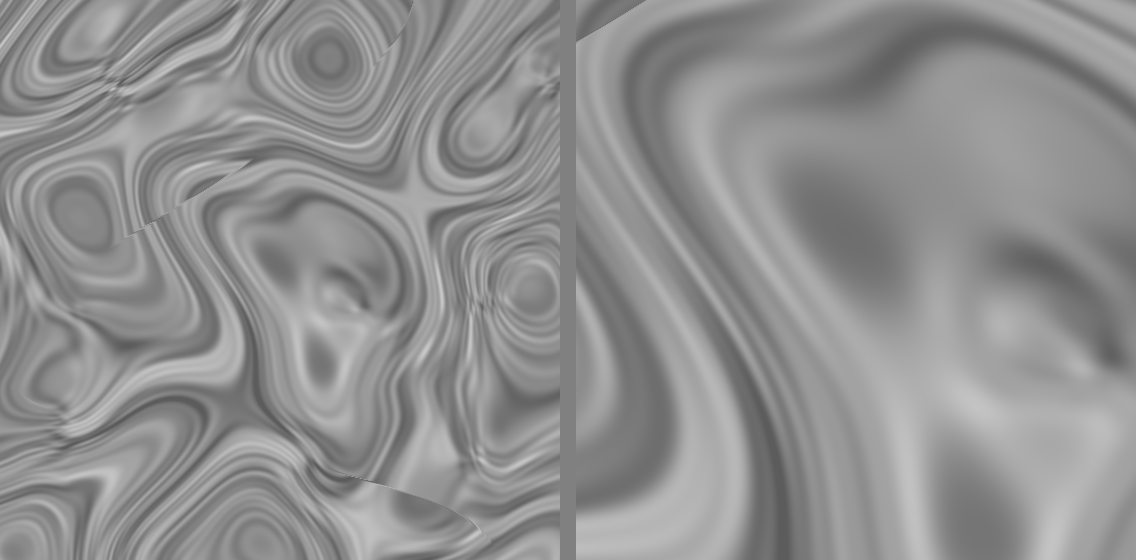
Left, the full canvas; right, a detail of the centre.
A WebGL 2 fragment shader for this texture:

```glsl
#version 300 es
precision highp float;
// Grey marbled streaks that flow round eyes and saddles and break into grain.
// Two smooth fields, one across and one along the flow, feed a sum of random
// sines; scattered hubs steepen both fields, so streaks pinch into speckle.

uniform vec2 u_resolution;
out vec4 fragColor;

const float TAU = 6.28319;

vec2 hash2(vec2 c) {
    vec2 k = vec2(dot(c, vec2(127.1, 311.7)), dot(c, vec2(269.5, 183.3)));
    return fract(sin(k) * 43758.5);
}

// Smooth layered waves: x varies across the streaks, y along them.
vec2 baseFlow(vec2 p) {
    vec2 q = p + 0.05 * vec2(sin(9.0 * p.y + 1.0), sin(8.0 * p.x + 2.0));
    float across = 0.09 * sin(7.0 * (q.x - q.y) + 1.0)
                 + 0.06 * sin(9.0 * q.x + 5.0 * q.y + 0.7)
                 + 0.035 * sin(5.0 * q.x - 15.0 * q.y + 2.0)
                 + 0.02 * sin(19.0 * q.x + 13.0 * q.y);
    float along = 0.7 * (q.x + q.y) + 0.06 * sin(11.0 * q.x - 6.0 * q.y);
    return vec2(across, along);
}

// Steep dipoles on a jittered grid, at right angles in the two fields.
vec2 hubs(vec2 p) {
    const float cellSize = 0.36;
    vec2 cell = floor(p / cellSize);
    vec2 sum = vec2(0.0);
    for (int j = -1; j <= 1; j++) {
        for (int i = -1; i <= 1; i++) {
            vec2 id = cell + vec2(i, j);
            vec2 center = (id + 0.5 + 0.6 * (hash2(id + 3.0) - 0.5)) * cellSize;
            vec2 d = p - center;
            float r2 = dot(d, d);
            float window = max(0.0, 1.0 - r2 / (cellSize * cellSize));
            float turn = TAU * hash2(id + 17.0).x;
            vec2 dir = vec2(cos(turn), sin(turn));
            vec2 dipole = vec2(0.0032 * dot(d, dir) / (r2 + 0.0036),
                               0.034 * dot(d, vec2(-dir.y, dir.x)) / (r2 + 0.0025));
            sum += dipole * window * window;
        }
    }
    return sum;
}

// Open-ended curved faults that shift the streaks sideways.
float faults(vec2 p) {
    float curve = sin(7.0 * p.x + 2.0 * sin(5.0 * p.y) + 0.5)
                + 0.7 * sin(9.0 * p.y - 4.0 * p.x + 1.2);
    float edge = fwidth(curve);
    float side = smoothstep(-edge, edge, curve);
    float reach = smoothstep(0.25, 0.8, sin(8.0 * p.x + 1.9) * sin(7.0 * p.y + 0.6));
    return 0.03 * side * reach;
}

// Layered sines with random frequencies, scaled to unit deviation.
float streaks(vec2 flow) {
    const int waves = 32;
    float sum = 0.0;
    float power = 0.0;
    for (int i = 0; i < waves; i++) {
        vec2 h = hash2(vec2(float(i), 5.0));
        float phase = TAU * hash2(vec2(float(i), 41.0)).x;
        float freq = 45.0 * pow(12.0, (float(i) + h.x) / float(waves));
        float slow = (2.0 * h.y - 1.0) * (12.0 + 0.06 * freq);
        float amp = 1.0 / (1.0 + freq / 250.0);
        sum += amp * sin(freq * flow.x + slow * flow.y + phase);
        power += 0.5 * amp * amp;
    }
    return sum / sqrt(power);
}

void main() {
    vec2 p = gl_FragCoord.xy / min(u_resolution.x, u_resolution.y);
    vec2 flow = baseFlow(p) + hubs(p);
    flow.x += faults(p);
    float grey = 0.558 + 0.072 * streaks(flow);
    fragColor = vec4(vec3(clamp(grey, 0.36, 0.78)), 1.0);
}
```
